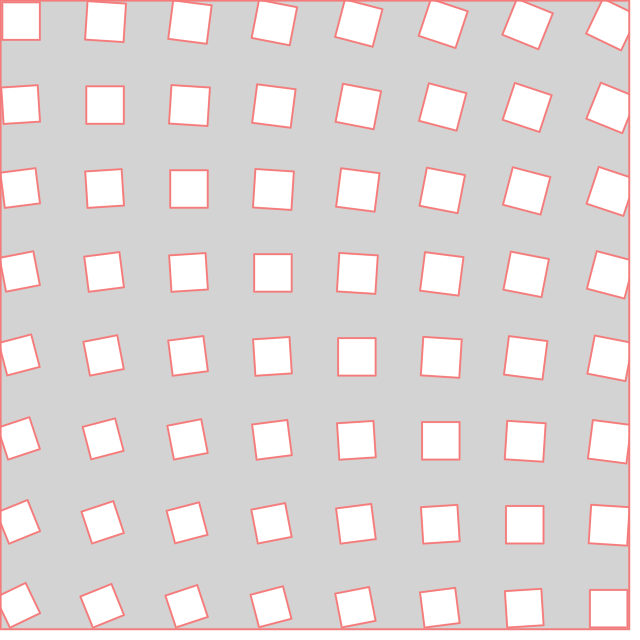
Reproduce this pattern procedurally as a three.js fragment shader.

```glsl
// Eight by eight white squares with thin red outlines on a grey panel.
// Each square turns, drifts and changes size with column minus row, so the
// falling diagonal stays upright; a red frame clips the panel on white.

varying vec2 vUv;

float boxDistance(vec2 p, vec2 halfSize) {
  vec2 q = abs(p) - halfSize;
  return length(max(q, 0.0)) + min(max(q.x, q.y), 0.0);
}

// Coverage of the region where the distance is negative.
float fill(float distance, float blur) {
  return 1.0 - smoothstep(-blur, blur, distance);
}

vec2 turn(vec2 p, float angle) {
  float c = cos(angle), s = sin(angle);
  return mat2(c, -s, s, c) * p;
}

void main() {
  // Rows count downward from the top left corner.
  vec2 p = vec2(vUv.x, 1.0 - vUv.y);
  float blur = 0.7 * fwidth(vUv.x);
  float halfLine = 0.0015;
  vec3 white = vec3(1.0);
  vec3 red = vec3(0.96, 0.48, 0.48);

  // Nearest square and its signed step away from the diagonal.
  vec2 cell = clamp(floor((p - 0.033) / 0.13115 + 0.5), 0.0, 7.0);
  float stepOff = cell.x - cell.y;
  vec2 local = p - 0.033 - cell * 0.13115 - 0.00075 * stepOff;
  local = turn(local, 0.064 * stepOff);
  float halfSide = clamp(0.0293 + 0.0008 * stepOff, 0.0262, 0.0303);
  float square = boxDistance(local, vec2(halfSide));

  // Panel with filled, outlined squares.
  vec3 color = mix(vec3(0.828), white, fill(square, blur));
  color = mix(color, red, fill(abs(square) - halfLine, blur));

  // White margin outside the panel, then the frame on its edge.
  float panel = boxDistance(p - 0.4921, vec2(0.4911));
  color = mix(white, color, fill(panel, blur));
  color = mix(color, red, fill(abs(panel) - halfLine, blur));

  gl_FragColor = vec4(color, 1.0);
}
```
